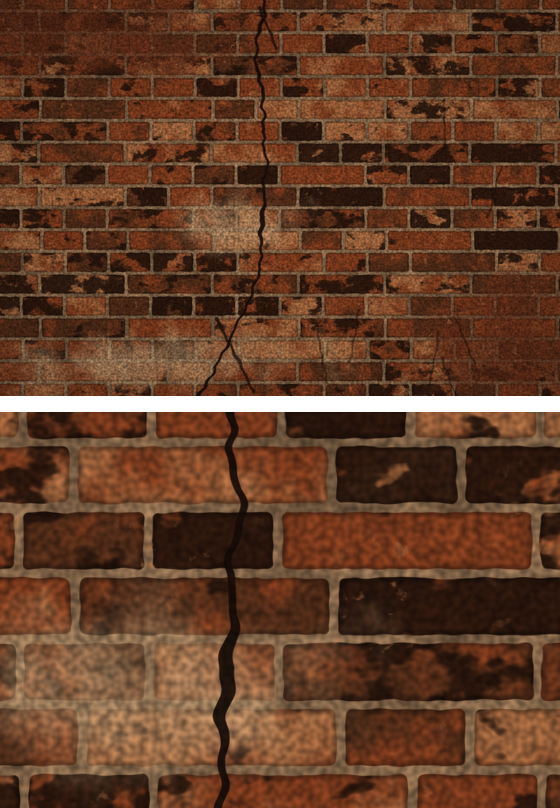
Top, the full canvas; bottom, a detail of the centre.
Reproduce this texture procedurally as a WebGL 1 fragment shader.

```glsl
precision highp float;

uniform vec2 u_resolution;

// Lengths are fractions of the canvas height
const float COURSE = 0.0552;
const float STRETCHER = 0.2177;
const float MORTAR = 0.0076;
const float FIRST_JOINT = 0.0277;

const vec3 BROWN = vec3(0.27, 0.145, 0.08);
const vec3 RUST = vec3(0.42, 0.195, 0.095);
const vec3 TAN = vec3(0.54, 0.34, 0.205);
const vec3 PALE = vec3(0.62, 0.50, 0.37);
const vec3 SOOT = vec3(0.115, 0.06, 0.035);
const vec3 JOINT = vec3(0.44, 0.34, 0.245);
const vec3 RED_WASH = vec3(0.33, 0.15, 0.08);

float hash(vec2 p) {
  vec3 q = fract(vec3(p.xyx) * vec3(0.1031, 0.1030, 0.0973));
  q += dot(q, q.yzx + 33.33);
  return fract((q.x + q.y) * q.z);
}

float corner(vec2 cell, vec2 offset) {
  float angle = 6.2832 * hash(cell);
  return dot(vec2(cos(angle), sin(angle)), offset);
}

float gradientNoise(vec2 p) {
  vec2 i = floor(p), f = fract(p);
  vec2 u = f * f * f * (f * (f * 6.0 - 15.0) + 10.0);
  vec2 e = vec2(1.0, 0.0);
  float low = mix(corner(i, f), corner(i + e, f - e), u.x);
  float high = mix(corner(i + e.yx, f - e.yx), corner(i + 1.0, f - 1.0), u.x);
  return mix(low, high, u.y);
}

float fbm(vec2 p) {
  float sum = 0.0, amplitude = 0.6;
  for (int i = 0; i < 4; i++) {
    sum += amplitude * gradientNoise(p);
    p = mat2(1.6, 1.2, -1.2, 1.6) * p + 17.3;
    amplitude *= 0.55;
  }
  return sum;
}

float roundedBox(vec2 p, vec2 extent, float radius) {
  vec2 q = abs(p) - extent + radius;
  return length(max(q, 0.0)) + min(max(q.x, q.y), 0.0) - radius;
}

float segment(vec2 p, vec2 a, vec2 b) {
  vec2 ab = b - a;
  return length(p - a - ab * clamp(dot(p - a, ab) / dot(ab, ab), 0.0, 1.0));
}

float blob(vec2 p, vec2 centre, vec2 size) {
  vec2 q = (p - centre) / size;
  return exp(-dot(q, q));
}

// Alternating courses of stretchers and headers: distance in x, brick id in yz
vec3 brickBond(vec2 p, float wobble) {
  float row = floor((p.y - FIRST_JOINT) / COURSE);
  float header = mod(row, 2.0);
  float rowSeed = hash(vec2(row + 40.0, 7.0));
  float shift = mix(0.1015, 0.0554, header) + (rowSeed - 0.5) * 0.008;
  shift += header * 0.5 * STRETCHER * step(0.5, rowSeed);
  float x = (p.x - shift) / STRETCHER;
  float column = floor(x);
  float divided = step(hash(vec2(column + 20.0, row + 50.0)), mix(0.08, 0.84, header));
  float second = divided * step(0.5, fract(x));
  float span = STRETCHER * (1.0 - 0.5 * divided);
  vec2 local = vec2(fract(x) * STRETCHER - span * (second + 0.5),
                    p.y - FIRST_JOINT - (row + 0.5) * COURSE);
  float d = roundedBox(local, 0.5 * (vec2(span, COURSE) - MORTAR), 0.005);
  return vec3(d + wobble, 2.0 * column + second + 30.0, row + 30.0);
}

vec3 brickColour(vec2 p, vec2 id) {
  float seed = hash(id);
  float tone = hash(id + 71.0) + 0.9 * fbm(p * 14.0 + seed * 9.0);
  vec3 colour = mix(BROWN, RUST, smoothstep(0.0, 0.4, tone));
  colour = mix(colour, TAN, smoothstep(0.55, 1.05, tone));
  float band = blob(p, vec2(0.85, 0.5), vec2(0.8, 0.3));
  float soot = fbm(p * vec2(17.0, 24.0) + id) + (seed - 0.78 + 0.2 * band) * 0.9;
  return mix(colour, SOOT, 0.88 * smoothstep(-0.04, 0.16, soot));
}

// Main crack wandering down the wall, with forks and scattered hairlines
float crackMask(vec2 p, float px) {
  float t = p.y;
  float bend = max(t - 0.5, 0.0);
  float centre = 0.652 + 0.035 * t - 0.74 * bend * bend
    + 0.022 * gradientNoise(vec2(t * 7.0, 3.5)) + 0.012 * gradientNoise(vec2(t * 38.0, 8.5));
  float width = 0.0032 + 0.006 * max(gradientNoise(vec2(t * 14.0, 5.5)) + 0.1, 0.0);
  float mask = 1.0 - smoothstep(width - px, width + px, abs(p.x - centre));
  vec2 q = p + 0.008 * vec2(gradientNoise(p * 32.0), gradientNoise(p * 32.0 + 9.0));
  float fork = min(segment(q, vec2(0.655, 0.02), vec2(0.698, 0.12)),
                   segment(q, vec2(0.545, 0.80), vec2(0.64, 0.99)));
  mask = max(mask, 0.8 * (1.0 - smoothstep(0.0015, 0.002 + 1.5 * px, fork)));
  for (int i = 0; i < 7; i++) {
    float k = float(i) + 1.0;
    vec2 start = vec2(0.7 + 0.7 * hash(vec2(k, 3.0)), hash(vec2(k, 11.0)));
    vec2 reach = vec2(0.12 * (hash(vec2(k, 19.0)) - 0.5), 0.13);
    float d = segment(q, start, start + reach);
    mask = max(mask, 0.5 * (1.0 - smoothstep(0.0005, 0.001 + 1.5 * px, d)));
  }
  return mask;
}

void main() {
  float px = 1.0 / u_resolution.y;
  vec2 p = gl_FragCoord.xy * px;
  p.y = 1.0 - p.y;
  float stain = fbm(p * 9.0 + 4.0);
  float grain = gradientNoise(p * 170.0) + 0.6 * gradientNoise(p * 85.0);

  // Bricks and mortar
  vec3 bond = brickBond(p, 0.0022 * gradientNoise(p * 60.0));
  float inside = 1.0 - smoothstep(-px, px, bond.x);
  vec3 brick = brickColour(p, bond.yz);
  brick *= mix(0.68, 1.0, smoothstep(0.0, 0.006, -bond.x));
  vec3 colour = mix(JOINT * (1.0 + 0.5 * stain), brick, inside);

  // Worn red paint and pale lime
  float red = blob(p, vec2(0.2, 0.1), vec2(0.45, 0.13)) + blob(p, vec2(1.3, 0.86), vec2(0.24, 0.16));
  colour = mix(colour, RED_WASH, 0.75 * smoothstep(0.3, 0.9, red + stain));
  float lime = blob(p, vec2(0.38, 0.91), vec2(0.42, 0.07)) + blob(p, vec2(0.6, 0.57), vec2(0.17, 0.08));
  colour = mix(colour, PALE, 0.65 * smoothstep(0.25, 1.05, lime + 0.9 * stain));
  float flakes = smoothstep(0.2, 0.38, fbm(p * 48.0 + 12.0)) * smoothstep(-0.1, 0.25, stain);
  colour = mix(colour, TAN, 0.55 * flakes);

  // Cracks, grit and darker corners
  colour = mix(colour, SOOT * 0.6, 0.92 * crackMask(p, px));
  colour *= 1.0 + 0.42 * grain;
  vec2 fromCentre = gl_FragCoord.xy / u_resolution - 0.5;
  colour *= 1.1 - 0.5 * dot(fromCentre, fromCentre);
  gl_FragColor = vec4(clamp(colour, 0.0, 1.0), 1.0);
}
```
